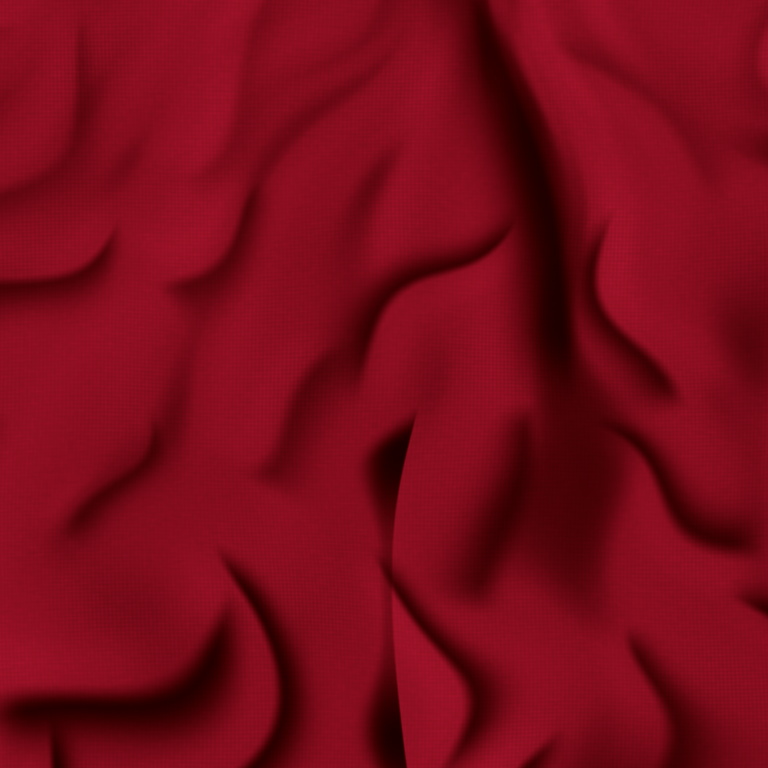
Give the GLSL for this texture, as a WebGL 2 fragment shader.

```glsl
#version 300 es
precision highp float;
// Draped crimson knit: soft folds fan out from above the top edge, with
// tapered creases scattered on a jittered grid, one overlapping hem and a
// fine stitch. All shading is gathered in one tone, then coloured.
uniform vec2 u_resolution;
out vec4 fragColor;

vec2 hash2(vec2 c) {
    c = vec2(dot(c, vec2(127.1, 311.7)), dot(c, vec2(269.5, 183.3)));
    return fract(sin(c) * 43758.5);
}

float gradientDot(vec2 cell, vec2 f, vec2 corner) {
    return dot(hash2(cell + corner) * 2.0 - 1.0, f - corner);
}

float gradientNoise(vec2 p) {
    vec2 i = floor(p), f = p - i;
    vec2 s = f * f * f * (f * (f * 6.0 - 15.0) + 10.0);
    return mix(mix(gradientDot(i, f, vec2(0, 0)), gradientDot(i, f, vec2(1, 0)), s.x),
               mix(gradientDot(i, f, vec2(0, 1)), gradientDot(i, f, vec2(1, 1)), s.x), s.y);
}

// Broad folds in polar coordinates around a point above the cloth
float fanFolds(vec2 p) {
    vec2 d = p - vec2(0.62, 1.25);
    vec2 polar = vec2(atan(d.x, -d.y) * 5.0, length(d) * 2.2);
    return gradientNoise(polar + 3.7) + 0.45 * gradientNoise(polar * 2.1 + 19.3);
}

// x: shadow, y: highlight of one bent crease, sharp on one flank
vec2 crease(vec2 p, vec2 cell) {
    vec2 place = hash2(cell + 5.1), shape = hash2(cell + 23.7), kind = hash2(cell + 61.3);
    vec2 centre = (cell + 0.15 + 0.7 * place) / 4.0;
    vec2 fan = centre - vec2(0.62, 1.25);
    float angle = atan(fan.y, fan.x) + (shape.x - 0.5) * mix(1.9, 0.7, centre.y);
    vec2 along = vec2(cos(angle), sin(angle));
    float reach = 0.10 + 0.09 * shape.y;
    vec2 d = p - centre;
    float u = dot(d, along) / reach;
    float v = dot(d, vec2(-along.y, along.x));
    v += reach * ((kind.x - 0.5) * 0.8 * u * u + 0.16 * sin(3.0 * u + 6.0 * kind.y));
    v *= kind.x > 0.4 ? 1.0 : -1.0;
    float body = smoothstep(0.0, 0.7, 1.0 - u * u);
    float x = v / (mix(0.020, 0.042, kind.y) * mix(0.6, 1.3, 0.5 + 0.5 * clamp(u, -1.0, 1.0)));
    float flank = smoothstep(-0.3 - 0.5 * place.x, 0.3, x);
    float depth = (0.4 + 0.55 * shape.y) * (1.0 - 0.8 * smoothstep(0.62, 0.92, centre.y));
    float shadow = flank * exp(-0.7 * max(x, 0.0) * max(x, 0.0));
    float light = exp(-1.2 * (x + 1.3) * (x + 1.3));
    return body * vec2(shadow * depth, light);
}

// x: shadow, y: highlight of the hem, the ridge and the valley at the centre
vec2 centralDrape(vec2 p) {
    // Hem lying over two dark pockets
    float hem = p.x - 0.512 - 0.45 * (p.y - 0.2) * (p.y - 0.2);
    float gap = 0.5 + 0.5 * cos((p.y - 0.41) * 17.0);
    gap *= gap;
    float below = 1.0 - smoothstep(0.43, 0.475, p.y - hem * 0.7);
    float over = smoothstep(-0.002, 0.002, hem);
    float pocket = hem / (0.014 + 0.034 * gap);
    float shadow = below * (1.0 - over) * (0.25 + 0.72 * gap) * exp(-pocket * pocket * pocket * pocket);
    float light = below * over * exp(-hem / 0.03) * 0.8;

    // Rounded ridge climbing to the top edge
    float ridge = p.x - 0.48 - 0.4 * (p.y - 0.45) * (p.y - 0.45);
    light += smoothstep(0.46, 0.6, p.y) * exp(-ridge * ridge / 0.0009);

    // Deep valley: wide shade to the left, crisp edge to the right
    float valley = p.x - 0.735 + 0.5 * (p.y - 0.5) * (p.y - 0.5);
    float slope = valley / (valley < 0.0 ? 0.055 : 0.016);
    float valleyShade = 0.88 * smoothstep(0.45, 0.58, p.y) * (1.0 - 0.4 * smoothstep(0.8, 1.0, p.y));
    shadow = 1.0 - (1.0 - shadow) * (1.0 - valleyShade * exp(-slope * slope));
    return vec2(shadow, light);
}

// Stitch brightness, following the pull of the cloth
float knit(vec2 p, vec2 pull) {
    vec2 q = (p + pull * 0.25) * 200.0;
    float loops = sin(6.2832 * q.x) * 0.55 + sin(6.2832 * q.y) * 0.45;
    float yarn = gradientNoise(q * vec2(0.9, 0.6)) + gradientNoise(p * vec2(60.0, 240.0));
    return loops * (0.65 + gradientNoise(p * 7.0)) + yarn * 0.8;
}

void main() {
    vec2 p = gl_FragCoord.xy / min(u_resolution.x, u_resolution.y);
    vec2 pull = 0.085 * vec2(gradientNoise(p * 3.2 + 8.4), gradientNoise(p * 3.2 + 41.9));
    vec2 cloth = p + pull;

    // Soft folds
    float folds = fanFolds(cloth + pull * 0.6);
    float tone = 0.535 + 0.12 * folds;
    tone *= 1.0 - 0.45 * smoothstep(0.12, 0.6, -folds);

    // Creases, with neighbours beyond the border
    vec2 drape = centralDrape(p + pull * 0.2);
    float lit = 1.0 - drape.x, glow = drape.y;
    for (int i = 0; i < 36; i++) {
        vec2 c = crease(cloth, vec2(i % 6, i / 6) - 1.0);
        lit *= 1.0 - c.x;
        glow += c.y * 0.7;
    }
    tone = min(tone + 0.045 * min(glow, 1.5), 0.61);
    tone = mix(0.09, tone, lit);

    // Stitch and dye
    float stitch = knit(p, pull);
    tone *= 1.0 + 0.055 * stitch;
    float depth = max(tone - 0.195, 0.0) / 0.385;
    vec3 dye = vec3(tone, 0.06 * pow(depth, 1.5), 0.14 * pow(depth, 1.2));
    dye.g += 0.012 * max(-stitch, 0.0) * depth;
    fragColor = vec4(dye, 1.0);
}
```
